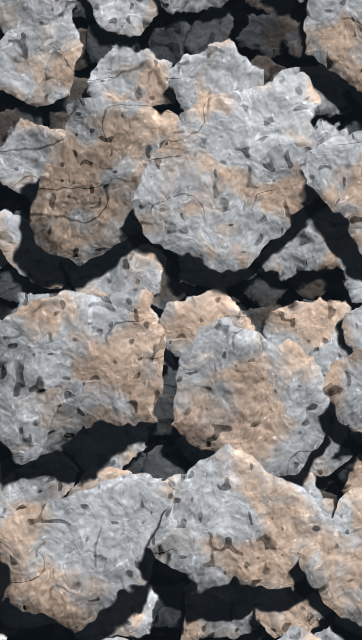
This texture is drawn by a Shadertoy shader. Its source:

```glsl
// Sunlit heap of angular grey rocks with rust stains and deep black gaps.

const vec2 LIGHT = vec2(0.45, 0.89);
const vec3 SHADOW = vec3(0.045, 0.062, 0.08);

float hash(vec2 p) {
    vec3 q = fract(p.xyx * 0.1031);
    q += dot(q, q.yzx + 33.33);
    return fract((q.x + q.y) * q.z);
}

vec2 hash2(vec2 p) { return vec2(hash(p), hash(p + 57.3)); }

float noise(vec2 p) {
    vec2 i = floor(p), f = fract(p);
    f = f * f * (3.0 - 2.0 * f);
    return mix(mix(hash(i), hash(i + vec2(1, 0)), f.x),
               mix(hash(i + vec2(0, 1)), hash(i + vec2(1, 1)), f.x), f.y);
}

float fbm(vec2 p) {
    float sum = 0.0, amp = 0.5;
    for (int i = 0; i < 4; i++) {
        sum += amp * noise(p);
        p = mat2(1.6, 1.2, -1.2, 1.6) * p + 7.1;
        amp *= 0.55;
    }
    return sum;
}

vec2 wobble(vec2 p) { return vec2(noise(p), noise(p + 31.7)) - 0.5; }

// Flat broken faces: each Voronoi cell has its own level and tilt
float facets(vec2 p) {
    float nearest = 9.0, tone = 0.0;
    for (int j = -1; j <= 1; j++)
    for (int i = -1; i <= 1; i++) {
        vec2 id = floor(p) + vec2(i, j);
        vec2 r = hash2(id), v = p - id - r;
        float d = dot(v, v);
        if (d < nearest) {
            nearest = d;
            tone = r.x - 0.5 + 0.6 * dot(v, hash2(id + 9.0) - 0.5);
        }
    }
    return tone;
}

// Convex stone: xy is the nearest edge direction, z the signed distance
vec3 stone(vec2 q, vec2 id) {
    vec3 best = vec3(0, 0, -9);
    for (int k = 0; k < 7; k++) {
        vec2 r = hash2(id + float(k) * vec2(3.1, 7.7));
        float a = 6.2832 * (float(k) + 0.75 * r.x) / 7.0;
        vec2 dir = vec2(cos(a), sin(a));
        float d = dot(q, dir) - 0.37 - 0.2 * r.y;
        if (d > best.z) best = vec3(dir, d);
    }
    return best;
}

// Lit, pitted and stained rock face
vec3 rockFace(vec2 p, vec2 id, float size, float bevel) {
    p += 3.0 * hash2(id + 4.0);
    vec2 w = p + 0.02 * wobble(p * 24.0) + 0.006 * wobble(p * 90.0);
    float relief = fbm(w * 30.0) - fbm((w + LIGHT * 0.004) * 30.0);
    float tone = 0.62 + 0.12 * (hash(id + 2.0) - 0.5) + bevel;
    tone += 0.15 * facets(w * 1.3 / size) + 0.07 * facets(w * 26.0);
    tone += 1.15 * relief + 0.22 * (fbm(p * 10.0) - 0.45);
    tone += 0.09 * (noise(p * 230.0) - 0.5);
    tone -= 0.25 * smoothstep(0.78, 0.9, noise(w * 75.0));
    tone += 0.14 * smoothstep(0.84, 0.95, noise(w * 110.0 + 5.0));
    float crack = 1.0 - smoothstep(0.0, 0.025, abs(noise(w * vec2(13, 19)) - 0.5));
    tone -= 0.2 * crack * smoothstep(0.5, 0.65, noise(p * 17.0 + 3.0));
    float rust = smoothstep(0.42, 0.68, fbm(w * 13.0 + 40.0));
    vec3 tint = mix(vec3(0.98, 1.0, 1.025), vec3(1.1, 0.97, 0.87), rust);
    return max(tone, 0.06) * tint;
}

// One layer of stones, each with a shadow thrown to the lower left
void rockLayer(inout vec3 col, vec2 p, float size, float seed, float limit) {
    vec2 g = p / size + 0.22 * wobble(p / size * 2.5 + seed)
           + 0.07 * wobble(p / size * 9.0) + 0.025 * wobble(p / size * 26.0);
    float blur = 1.2 / (iResolution.y * size);
    for (int j = 1; j >= -1; j--)
    for (int i = -1; i <= 1; i++) {
        vec2 cell = floor(g) + vec2(i, j), id = cell + seed;
        vec2 centre = cell + 0.5 + 0.4 * (hash2(id) - 0.5);
        // Big stones leave the upper left to smaller ones
        vec2 c = centre * size;
        if (c.y - 0.6 * c.x > limit + 0.15 * hash(id + 6.0)) continue;
        float a = 1.2 * (hash(id + 8.0) - 0.3);
        mat2 turn = mat2(cos(a), -sin(a), sin(a), cos(a));
        vec2 squash = vec2(0.88, 1.14);
        vec2 v = g - centre;
        float shade = stone(turn * (v + vec2(0.06, 0.15)) * squash, id).z;
        shade = 1.0 - smoothstep(-blur * 2.0, blur * 2.0, shade);
        col = mix(col, SHADOW + 0.08 * col, shade);
        vec3 s = stone(turn * v * squash, id);
        float cover = 1.0 - smoothstep(-blur, blur, s.z);
        if (cover > 0.0) {
            float facing = dot(s.xy * turn, LIGHT);
            float bevel = 0.2 * facing * smoothstep(-0.14, 0.0, s.z);
            col = mix(col, rockFace(p, id, size, bevel), cover);
        }
    }
}

void mainImage(out vec4 fragColor, in vec2 fragCoord) {
    vec2 p = fragCoord / iResolution.y;
    // Tan gravel floor, mostly lost in darkness
    vec3 col = vec3(0.3, 0.27, 0.24);
    rockLayer(col, p, 0.024, 11.0, 9.0);
    col *= vec3(1.03, 0.98, 0.91);
    float depth = smoothstep(0.3, 0.5, fbm(p * 6.0 + 2.0) + 0.25 * p.y);
    col = mix(col, SHADOW, 0.92 * depth);
    // Small, medium and large stones
    rockLayer(col, p, 0.075, 23.0, 9.0);
    col = mix(col, SHADOW, 0.6 * depth);
    rockLayer(col, p, 0.135, 37.0, 9.0);
    rockLayer(col, p, 0.27, 52.0, 0.58);
    fragColor = vec4(clamp(col, 0.0, 1.0), 1.0);
}
```
